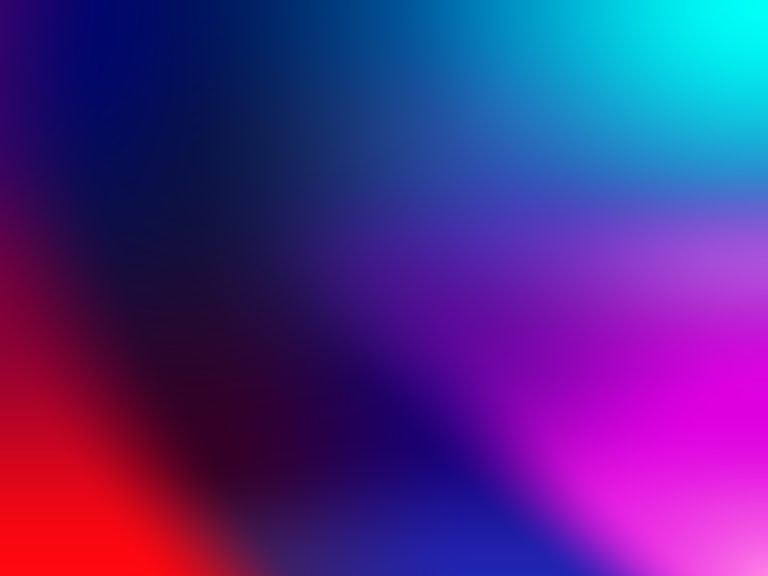
Write a Shadertoy shader that draws this background.

```glsl
// Soft elliptical glow: 1 at the centre, fading with the given radii
float glow(vec2 p, vec2 centre, vec2 radii) {
    vec2 d = (p - centre) / radii;
    return exp(-dot(d, d));
}

// Falls from 1 to 0 between two edges
float fall(float lo, float hi, float x) {
    return 1.0 - smoothstep(lo, hi, x);
}

// Dark ground: plum below, ink and navy above, indigo at the lower middle
vec3 darkGround(vec2 p) {
    vec3 col = mix(vec3(0.21, 0.0, 0.14), vec3(0.04, 0.08, 0.24), smoothstep(0.2, 0.75, p.y));
    col = mix(col, vec3(0.0, 0.09, 0.34), smoothstep(0.7, 1.0, p.y));
    col += vec3(0.06, 0.12, 0.17) * fall(0.0, 0.2, p.y);
    col = mix(col, vec3(0.0, 0.01, 0.44), 0.85 * glow(p, vec2(0.1, 0.97), vec2(0.15, 0.33)));
    vec3 indigo = mix(vec3(0.13, 0.14, 0.69), vec3(0.09, 0.0, 0.47), smoothstep(0.0, 0.25, p.y));
    return mix(col, indigo, smoothstep(0.25, 0.62, p.x) * fall(0.3, 0.65, p.y));
}

// Blue sweep that brightens to cyan in the upper right corner
vec3 addBlue(vec3 col, vec2 p) {
    vec3 blue = mix(vec3(0.25, 0.2, 0.72), vec3(0.17, 0.36, 0.7), smoothstep(0.5, 0.8, p.y));
    blue = mix(blue, vec3(0.0, 0.43, 0.7), smoothstep(0.75, 1.0, p.y));
    col = mix(col, blue, smoothstep(0.22, 0.7, p.x) * smoothstep(0.3, 0.6, p.y));
    return mix(col, vec3(0.0, 1.0, 0.97), fall(0.0, 0.5, distance(p, vec2(1.0))));
}

// Magenta fold with a curved lower edge, lilac above and pink at the corner
vec3 addMagenta(vec3 col, vec2 p) {
    float edge = p.x - (0.83 - 0.95 * p.y + 0.4 * p.y * p.y);
    float fold = smoothstep(-0.1, 0.09 + 0.08 * p.y, edge);
    float heat = smoothstep(0.55, 1.0, p.x + 0.8 * max(0.35 - p.y, 0.0));
    vec3 magenta = mix(vec3(0.4, 0.02, 0.62), vec3(0.87, 0.0, 0.88), heat);
    col = mix(col, magenta, fold * fall(0.32, 0.72, p.y));
    col = mix(col, vec3(0.85, 0.5, 0.95), 0.5 * glow(p, vec2(1.0, 0.54), vec2(0.25, 0.11)));
    float pink = exp(-distance(p, vec2(1.0, 0.0)) / 0.17) * fall(0.1, 0.3, p.y);
    return mix(col, vec3(1.0, 0.52, 0.9), pink * fold);
}

// Red flank on the left, cooling to violet toward the top
vec3 addRed(vec3 col, vec2 p) {
    float edge = p.x - (0.31 - 0.62 * p.y + 0.37 * p.y * p.y);
    vec3 red = mix(vec3(1.0, 0.03, 0.06), vec3(0.5, 0.0, 0.22), smoothstep(0.0, 0.5, p.y));
    red = mix(red, vec3(0.24, 0.0, 0.43), smoothstep(0.45, 0.8, p.y));
    return mix(col, red, fall(-0.12, 0.09, edge));
}

void mainImage(out vec4 fragColor, in vec2 fragCoord) {
    vec2 p = fragCoord / iResolution.xy;
    vec3 col = darkGround(p);
    col = addBlue(col, p);
    col = addMagenta(col, p);
    col = addRed(col, p);
    fragColor = vec4(col, 1.0);
}
```
